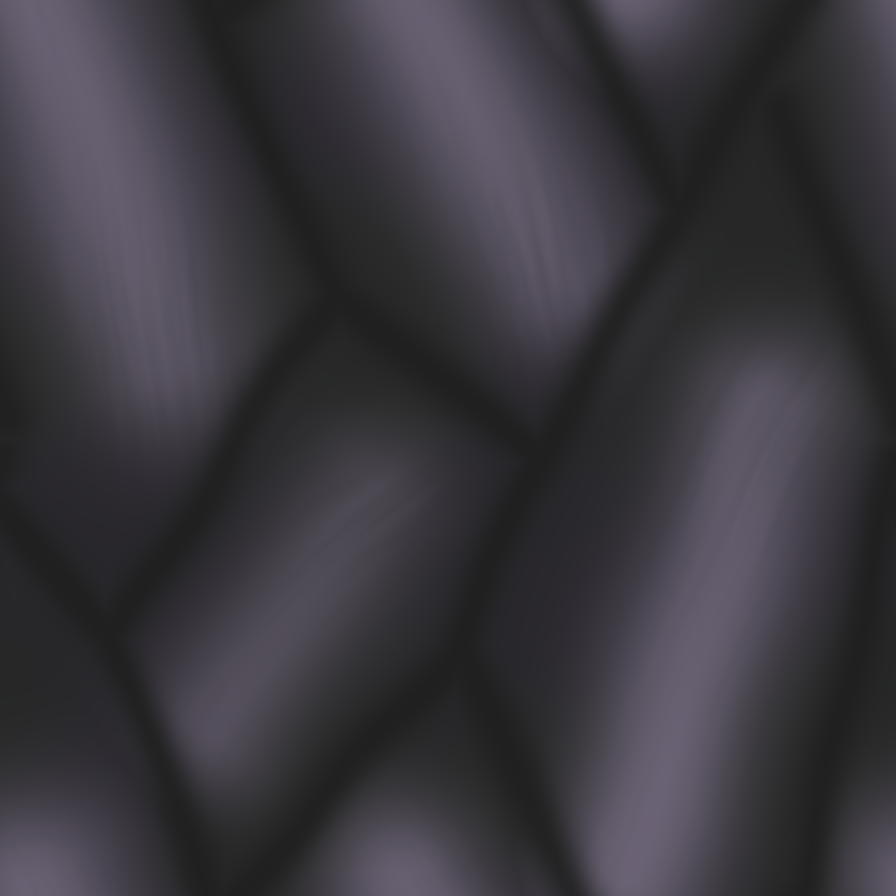
This pattern is drawn by a Shadertoy shader. Its source:

```glsl
const float TAU = 6.2831853;
const vec3 GREEN_SHADE = vec3(0.148, 0.152, 0.147);
const vec3 VIOLET_SHADE = vec3(0.158, 0.152, 0.172);
const vec3 SEAM_COLOR = vec3(0.118, 0.120, 0.118);
const vec3 LIGHT_COLOR = vec3(0.415, 0.385, 0.455);
const float SEAM_WIDTH = 0.026;
const float SEAM_DEPTH = 0.85;
const float FIBRE_DENSITY = 75.0;
const float FIBRE_STRENGTH = 0.16;
const float TIP_DIMMING = 0.22;
const float WOBBLE = 0.004;

// Strand axes: tail.xy, tip.xy
const int STRANDS = 4;
const vec4 AXES[STRANDS] = vec4[](
    vec4(0.040, 1.010, 0.185, 0.610),
    vec4(0.450, 1.010, 0.620, 0.695),
    vec4(0.240, 0.190, 0.420, 0.450),
    vec4(0.700, 0.020, 0.860, 0.540));
const vec4 WIDTHS = vec4(0.105, 0.096, 0.082, 0.092);
const vec4 GLOWS = vec4(0.98, 0.95, 0.67, 1.0);

// Dark gaps between strands: start.xy, end.xy
const int SEAMS = 11;
const vec4 GAPS[SEAMS] = vec4[](
    vec4(0.247, 0.960, 0.371, 0.674),
    vec4(0.371, 0.674, 0.600, 0.486),
    vec4(0.600, 0.486, 0.890, 1.000),
    vec4(0.510, 0.280, 0.755, -0.240),
    vec4(0.895, 0.000, 1.000, 0.490),
    vec4(0.872, 0.883, 1.005, 0.530),
    vec4(0.000, 0.440, 0.124, 0.285),
    vec4(0.371, 0.674, 0.124, 0.285),
    vec4(0.600, 0.486, 0.505, 0.270),
    vec4(0.505, 0.270, 0.247, -0.020),
    vec4(0.124, 0.285, 0.247, -0.040));

float hash(vec2 p) {
    return fract(sin(dot(p, vec2(127.1, 311.7))) * 43758.5453);
}

float noise(vec2 p) {
    vec2 i = floor(p), f = fract(p);
    f = f * f * (3.0 - 2.0 * f);
    return mix(mix(hash(i), hash(i + vec2(1, 0)), f.x),
               mix(hash(i + vec2(0, 1)), hash(i + vec2(1, 1)), f.x), f.y);
}

// Along (0 to 1 on the segment), across and distance, on a wrapping tile
vec3 segmentCoords(vec2 p, vec4 s) {
    vec2 span = s.zw - s.xy;
    vec2 q = p - 0.5 * (s.xy + s.zw);
    q -= round(q);
    float len = length(span);
    vec2 dir = span / len;
    float along = dot(q, dir);
    float across = dot(q, vec2(-dir.y, dir.x));
    float past = max(abs(along) - 0.5 * len, 0.0);
    return vec3(along / len + 0.5, across, length(vec2(past, across)));
}

float strandGlow(vec2 p, int k) {
    vec3 c = segmentCoords(p, AXES[k]);
    float d = c.z / WIDTHS[k];
    float t = clamp(c.x, 0.0, 1.0);
    float glow = GLOWS[k] * exp(-d * d) * (1.0 - TIP_DIMMING * t * t);

    // Fine hairs that curl towards the tip
    float curl = c.y + 0.05 * c.x * c.x;
    vec2 hair = vec2(curl * FIBRE_DENSITY, c.x * 2.5 + float(k) * 17.0);
    float fibre = 0.65 * noise(hair) + 0.35 * noise(hair * vec2(2.3, 1.7)) - 0.5;
    float tipMask = 0.3 + 0.7 * smoothstep(0.45, 0.95, c.x);
    float fade = exp(-0.6 * d * d);
    return glow + FIBRE_STRENGTH * fibre * tipMask * fade * (0.25 + glow);
}

void mainImage(out vec4 fragColor, in vec2 fragCoord) {
    vec2 uv = fragCoord / iResolution.xy;
    vec2 p = uv + WOBBLE * sin(TAU * (uv.yx * vec2(3, 4) + uv * vec2(2, 1)));

    // Strand bodies
    float glow = 0.0;
    for (int k = 0; k < STRANDS; k++) glow = max(glow, strandGlow(p, k));

    // Soft seams
    float seam = 0.0;
    for (int k = 0; k < SEAMS; k++) {
        float d = segmentCoords(p, GAPS[k]).z / SEAM_WIDTH;
        seam = max(seam, exp(-d * d));
    }

    // Painted tint
    float tint = 0.5 + 0.5 * sin(TAU * (p.x + p.y) + 2.0 * sin(TAU * (p.x - p.y)));
    vec3 color = mix(GREEN_SHADE, VIOLET_SHADE, tint);
    color = mix(color, LIGHT_COLOR, clamp(glow, 0.0, 1.0));
    color = mix(color, SEAM_COLOR, SEAM_DEPTH * seam);
    fragColor = vec4(color, 1.0);
}
```
